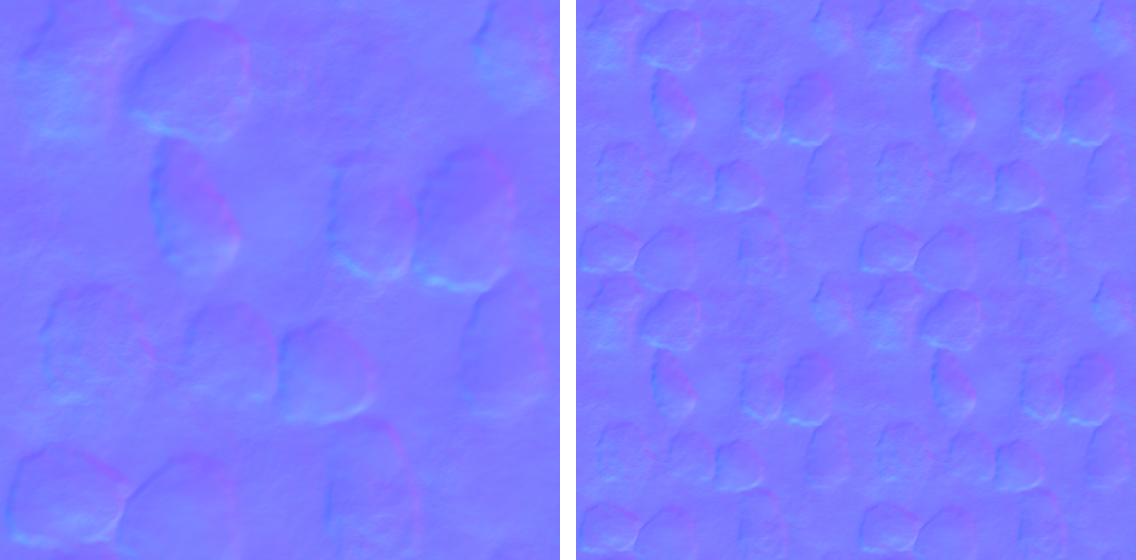
Left, the tile; right, the same tile 2 across and 2 down.
Give the GLSL for this texture map, as a Shadertoy shader.

```glsl
// Tiling normal map of worn ground: scattered egg-shaped stones with broken, soft
// rims on a rough, cloudy surface. A height field is built from a jittered grid
// of stones plus wrapped gradient noise, and its slopes become red and green.

// Integer hash of a grid cell, two values in 0..1
vec2 hash2(vec2 cell, float seed) {
    uvec3 v = uvec3(cell, seed) * 1664525u + 1013904223u;
    v.x += v.y * v.z; v.y += v.z * v.x; v.z += v.x * v.y;
    v ^= v >> 16u;
    v.x += v.y * v.z; v.y += v.z * v.x;
    return vec2(v.xy >> 8u) / 16777216.0;
}

float cornerSlope(vec2 cell, vec2 offset, float freq, float seed) {
    float angle = 6.2832 * hash2(mod(cell, freq), seed).x;
    return dot(vec2(cos(angle), sin(angle)), offset);
}

// Gradient noise that repeats after one canvas
float noise(vec2 p, float freq, float seed) {
    p *= freq;
    vec2 i = floor(p), f = p - i, e = vec2(1, 0);
    vec2 u = f * f * f * (f * (f * 6.0 - 15.0) + 10.0);
    return mix(
        mix(cornerSlope(i, f, freq, seed), cornerSlope(i + e, f - e, freq, seed), u.x),
        mix(cornerSlope(i + e.yx, f - e.yx, freq, seed), cornerSlope(i + 1.0, f - 1.0, freq, seed), u.x),
        u.y);
}

// Octaves of noise, each scaled by gain
float fbm(vec2 p, float freq, float gain, float seed) {
    float sum = 0.0, amp = 1.0;
    for (int i = 0; i < 6; i++) {
        sum += amp * noise(p, freq, seed + float(i));
        amp *= gain;
        freq *= 2.0;
    }
    return sum;
}

// Soft union of stones: a domed body with a narrow step at its rim
float stones(vec2 p, float rimHeight) {
    const float GRID = 4.0;
    vec2 home = floor(p * GRID);
    float sum = 0.0;
    for (int y = -1; y <= 1; y++)
    for (int x = -1; x <= 1; x++) {
        vec2 cell = home + vec2(x, y), id = mod(cell, GRID);
        vec2 kind = hash2(id, 3.0);
        if (kind.x < 0.18) continue;
        vec2 size = mix(vec2(0.05, 0.08), vec2(0.105, 0.135), hash2(id, 2.0));
        vec2 q = p - (cell + 0.5 + 0.4 * (hash2(id, 1.0) - 0.5)) / GRID;
        float turn = 0.7 * (kind.y - 0.5);
        q = mat2(cos(turn), sin(turn), -sin(turn), cos(turn)) * q / size;
        q.x *= 1.0 + 0.22 * q.y;
        float r = pow(dot(pow(abs(q), vec2(2.3)), vec2(1)), 1.0 / 2.3);
        float rim = 1.0 - smoothstep(-0.013, 0.013, (r - 1.0) * size.x);
        float dome = max(1.0 - r * r / 1.9, 0.0);
        float h = 1000.0 * mix(0.6, 1.1, kind.x) * (rimHeight * rim + 0.0032 * dome * dome);
        sum += h * h * h;
    }
    return 0.001 * pow(sum, 1.0 / 3.0);
}

float height(vec2 p) {
    // Bend the domain so outlines wander
    vec2 bend = 0.036 * vec2(noise(p, 8.0, 11.0), noise(p, 8.0, 12.0))
              + 0.009 * vec2(noise(p, 32.0, 13.0), noise(p, 32.0, 14.0));
    // Rims fade in and out; roughness comes in patches
    float rimHeight = 0.001 * (1.0 + 1.4 * noise(p, 8.0, 15.0));
    float patches = 0.9 + 1.3 * noise(p, 4.0, 21.0);
    return stones(p + bend, rimHeight)
         + 0.0025 * patches * fbm(p + 0.6 * bend, 4.0, 0.46, 30.0);
}

void mainImage(out vec4 fragColor, in vec2 fragCoord) {
    vec2 p = fragCoord / iResolution.xy;

    // Central differences give the slope
    vec2 e = vec2(0.0012, 0);
    vec2 slope = vec2(height(p + e) - height(p - e),
                      height(p + e.yx) - height(p - e.yx)) / (2.0 * e.x);

    // Cloudy tonal drift, then a mild lift of the bright side of green
    float g = slope.y + 0.055 * fbm(p, 4.0, 0.55, 41.0);
    vec3 color = vec3(0.49 - 0.75 * slope.x, 0.481 + g + 3.0 * g * g, 1.0);
    fragColor = vec4(clamp(color, 0.0, 1.0), 1.0);
}
```
